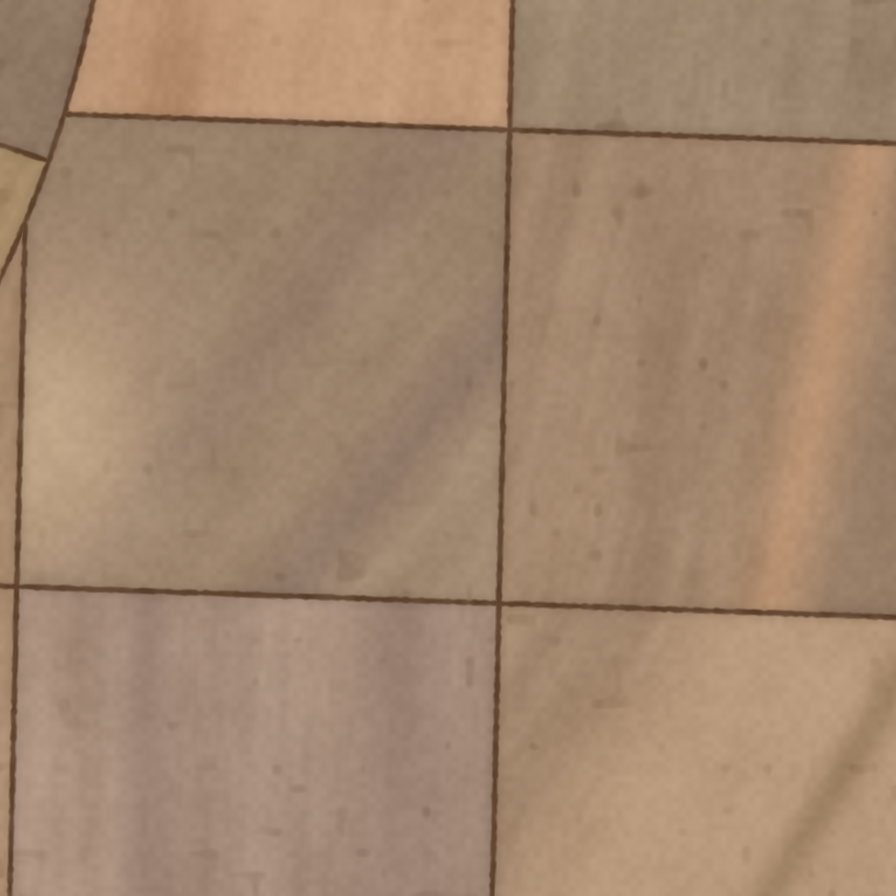
Give the GLSL for this texture, as a WebGL 2 fragment shader.

```glsl
#version 300 es
precision highp float;
// Pale marble floor slabs in a slightly skewed square grid, cut by a curved
// joint at the upper left. Each slab has its own tint and vein direction;
// stretched noise gives the veins and thin rough dark lines the joints.
uniform vec2 u_resolution;
out vec4 outColor;

float hash(vec2 p) {
    vec3 q = fract(vec3(p.xyx) * 0.1031);
    q += dot(q, q.yzx + 33.33);
    return fract((q.x + q.y) * q.z);
}

float noise(vec2 p) {
    vec2 i = floor(p), f = fract(p);
    f = f * f * (3.0 - 2.0 * f);
    return mix(mix(hash(i), hash(i + vec2(1, 0)), f.x),
               mix(hash(i + vec2(0, 1)), hash(i + vec2(1, 1)), f.x), f.y);
}

float fbm(vec2 p) {
    float sum = 0.0, amp = 0.5;
    for (int i = 0; i < 4; i++) {
        sum += amp * noise(p);
        p = p * 2.03 + 17.1;
        amp *= 0.5;
    }
    return sum;
}

float band(float d, float width) {
    return exp(-d * d / (width * width));
}

// Vein coordinates: x across the veins, y along them
vec2 veinSpace(vec2 p, float tilt) {
    float c = cos(tilt), s = sin(tilt);
    return vec2(c * p.x - s * p.y, s * p.x + c * p.y);
}

vec3 veined(vec3 tint, vec2 q, float strength) {
    float broad = fbm(q * vec2(13.0, 1.6) + 40.0) - 0.47;
    float fine = fbm(q * vec2(48.0, 4.0) + 90.0) - 0.47;
    return tint + strength * (broad * vec3(0.16, 0.15, 0.14) + fine * vec3(0.08));
}

vec3 slab(vec2 cell, vec2 p) {
    vec3 pale = vec3(0.75, 0.62, 0.50), mauve = vec3(0.55, 0.46, 0.41);
    vec3 color;
    vec2 q;
    if (cell.x < 0.0) {                       // sliver at the left edge
        q = veinSpace(p, 0.3);
        color = veined(vec3(0.67, 0.55, 0.44), q, 0.8);
    } else if (cell.y > 0.0) {                // top row
        q = veinSpace(p, 0.14);
        bool warm = cell.x < 1.0;
        color = veined(warm ? vec3(0.75, 0.60, 0.47) : vec3(0.61, 0.52, 0.43), q, 0.7);
        if (warm) color -= vec3(0.05, 0.06, 0.06) * band(q.x - 0.06, 0.06);
    } else if (cell.y < 0.0 && cell.x < 1.0) { // lower left, upright veins
        q = veinSpace(p, 0.02);
        color = veined(vec3(0.65, 0.545, 0.475), q, 0.8);
        color = mix(color, mauve, 0.5 * band(q.x - 0.16, 0.025) + 0.5 * band(q.x - 0.45, 0.05));
        color += 0.025 * band(q.x - 0.28, 0.06);
    } else if (cell.y < 0.0) {                // lower right, pale diagonal
        q = veinSpace(p, 0.55);
        color = veined(vec3(0.62, 0.51, 0.41), q, 0.8);
        float wobble = 0.07 * (fbm(p * 9.0) - 0.47);
        color = mix(color, pale, 0.8 * smoothstep(0.42, 0.58, q.x + wobble));
        color = mix(color, vec3(0.57, 0.46, 0.34), 0.7 * band(q.x - 0.73, 0.022));
    } else if (cell.x < 1.0) {                // centre left, slanting shadows
        q = veinSpace(p, 0.68);
        color = veined(vec3(0.61, 0.51, 0.42), q, 0.55);
        color += 0.035 * smoothstep(0.04, 0.10, q.x);
        color = mix(color, mauve, 0.6 * band(q.x - 0.035, 0.035) + 0.4 * band(q.x + 0.155, 0.04));
        vec2 glow = (p - vec2(0.06, 0.52)) * vec2(9.0, 5.5);
        color = mix(color, vec3(0.76, 0.65, 0.53), 0.9 * exp(-dot(glow, glow)));
    } else {                                  // centre right, one pink vein
        q = veinSpace(p, 0.213);
        color = veined(vec3(0.62, 0.51, 0.41), q, 0.8);
        color = mix(color, vec3(0.56, 0.46, 0.38), 0.7 * smoothstep(0.80, 0.86, q.x));
        color = mix(color, vec3(0.75, 0.59, 0.46), 0.85 * band(q.x - 0.772, 0.036));
    }
    return color;
}

void main() {
    vec2 p = gl_FragCoord.xy / u_resolution;
    float pixel = 1.0 / min(u_resolution.x, u_resolution.y);

    // Skewed slab grid
    vec2 size = vec2(0.5385, 0.529);
    vec2 grid = (p - vec2(0.011 + 0.0225 * p.y, 0.346 - 0.035 * p.x)) / size;
    vec2 gap = abs(grid - round(grid)) * size;

    // Curved cut and the short joint beyond it
    float drop = 1.0 - p.y;
    float side = p.x - (0.104 - 0.2 * drop - 0.43 * drop * drop);
    float spur = p.y - 0.8385 + 0.34 * p.x;
    float joint = min(abs(side) * 0.95, side > 0.0 ? min(gap.x, gap.y) : abs(spur));

    vec3 color = slab(floor(grid), p);
    if (side < 0.0) {
        vec3 tint = spur > 0.0 ? vec3(0.57, 0.48, 0.40) : vec3(0.67, 0.56, 0.42);
        color = veined(tint, veinSpace(p, 0.5), 0.6);
    }

    // Cloudy mottling, grain and small dark flecks
    color += 0.05 * (fbm(p * 14.0) - 0.47) + 0.03 * (noise(p * 130.0) - 0.5);
    color -= 0.07 * smoothstep(0.82, 0.98, noise(p * 42.0)) * noise(p * 9.0 + 5.0);

    // Rough joint line with a soft stained rim
    float rough = 0.0016 * (noise(p * 170.0) - 0.5);
    float line = 1.0 - smoothstep(0.0015 - pixel * 0.5, 0.0044 + pixel * 0.5, joint + rough);
    color *= 1.0 - 0.08 * band(joint, 0.009);
    vec3 grout = vec3(0.35, 0.24, 0.16) + 0.08 * (noise(p * 90.0) - 0.5);
    outColor = vec4(mix(color, grout, 0.88 * line), 1.0);
}
```
